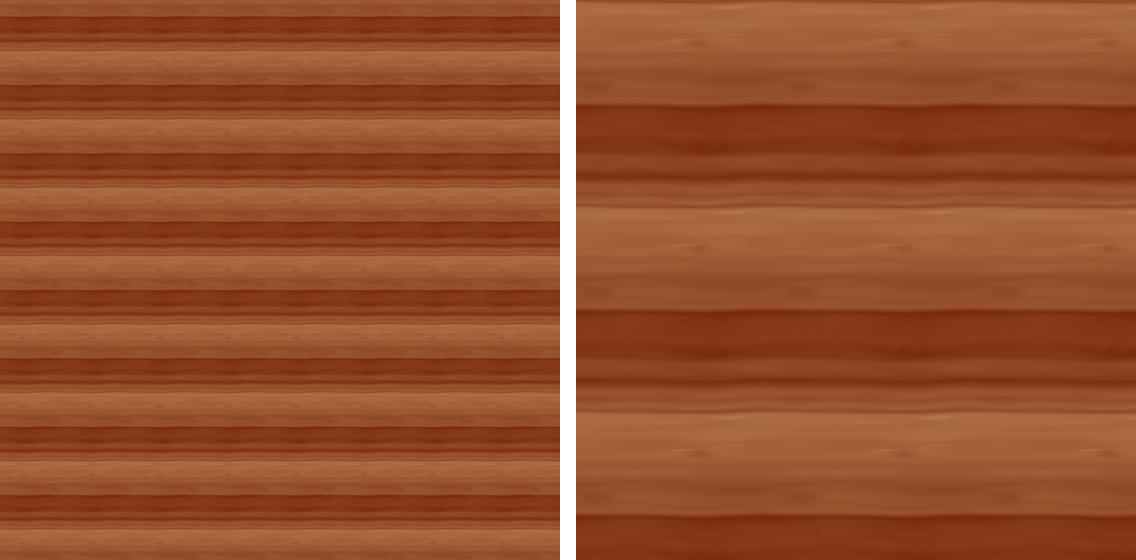
Left: the whole. Right: its middle third, enlarged.
Give the GLSL for this texture, as a WebGL 1 fragment shader.

```glsl
precision highp float;
// Repeating tile of horizontally grained reddish-brown wood with soft dark bands and faint knots.

uniform vec2 u_resolution;

const float REPEATS = 8.192;
const vec3 DARK_WOOD = vec3(0.475, 0.170, 0.048);
const vec3 PALE_WOOD = vec3(0.700, 0.458, 0.288);

float hash(vec2 p) {
  return fract(sin(dot(p, vec2(127.1, 311.7))) * 43758.5453);
}

// Value noise that wraps once per tile; cells is the lattice size.
float tileNoise(vec2 p, vec2 cells, float seed) {
  vec2 q = p * cells;
  vec2 i = floor(q);
  vec2 f = fract(q);
  f = f * f * (3.0 - 2.0 * f);
  vec2 a = mod(i, cells) + seed;
  vec2 b = mod(i + 1.0, cells) + seed;
  return mix(mix(hash(a), hash(vec2(b.x, a.y)), f.x),
             mix(hash(vec2(a.x, b.y)), hash(b), f.x), f.y);
}

// Moves the tone to a new level past a soft edge.
float band(float tone, float v, float edge, float soft, float level) {
  return mix(tone, level, smoothstep(edge - soft, edge + soft, v));
}

// Soft horizontal line.
float seam(float v, float center, float width) {
  float d = (v - center) / width;
  return exp(-d * d);
}

// Broad light and dark layers down one tile.
float layers(float v) {
  float t = 0.60;
  t = band(t, v, 0.06, 0.04, 0.44);
  t = band(t, v, 0.15, 0.03, 0.50);
  t = band(t, v, 0.235, 0.020, 0.20);
  t = band(t, v, 0.400, 0.030, 0.10);
  t = band(t, v, 0.485, 0.020, 0.35);
  t = band(t, v, 0.550, 0.020, 0.22);
  t = band(t, v, 0.620, 0.020, 0.57);
  t = band(t, v, 0.745, 0.015, 0.87);
  t = band(t, v, 0.870, 0.050, 0.72);
  t = band(t, v, 0.970, 0.030, 0.60);
  t -= 0.16 * seam(v, 0.248, 0.014);
  t -= 0.15 * seam(v, 0.587, 0.014);
  t -= 0.18 * seam(v, 0.733, 0.009);
  t -= 0.10 * seam(v, 0.680, 0.010);
  return t;
}

// Elongated dark spot, wrapped across tile edges.
float knot(vec2 p, vec2 center, vec2 size) {
  vec2 d = (fract(p - center + 0.5) - 0.5) / size;
  return exp(-dot(d, d));
}

float woodTone(vec2 p) {
  // Gentle waviness of the layers
  float wave = tileNoise(p, vec2(3.0, 5.0), 3.0) - 0.5;
  float v = fract(p.y + 0.022 * wave);
  float tone = layers(v);

  // Grain from broad stains to fine fibres
  vec2 g = vec2(p.x, p.y + 0.03 * wave);
  tone += 0.10 * (tileNoise(g, vec2(3.0, 11.0), 17.0) - 0.5);
  tone += 0.13 * (tileNoise(g, vec2(2.0, 27.0), 41.0) - 0.5);
  tone += 0.10 * (tileNoise(g, vec2(5.0, 46.0), 73.0) - 0.5);

  // Pale streaks in the lighter layers
  float streak = smoothstep(0.72, 0.96, tileNoise(g, vec2(4.0, 38.0), 97.0));
  tone += 0.15 * streak * smoothstep(0.45, 0.75, tone);

  // Knots and smudges
  float rough = 0.5 + tileNoise(p, vec2(18.0, 26.0), 131.0);
  float spots = knot(p, vec2(0.33, 0.94), vec2(0.075, 0.025));
  spots += 0.9 * knot(p, vec2(0.83, 0.15), vec2(0.080, 0.028));
  spots += 0.5 * knot(p, vec2(0.38, 0.45), vec2(0.140, 0.035));
  spots += 0.4 * knot(p, vec2(0.80, 0.66), vec2(0.100, 0.025));
  return tone - 0.16 * spots * rough;
}

void main() {
  vec2 uv = gl_FragCoord.xy / u_resolution;
  vec2 tile = vec2(uv.x, 1.0 - uv.y) * REPEATS;
  float tone = clamp(woodTone(tile), 0.0, 1.0);
  gl_FragColor = vec4(mix(DARK_WOOD, PALE_WOOD, tone), 1.0);
}
```
